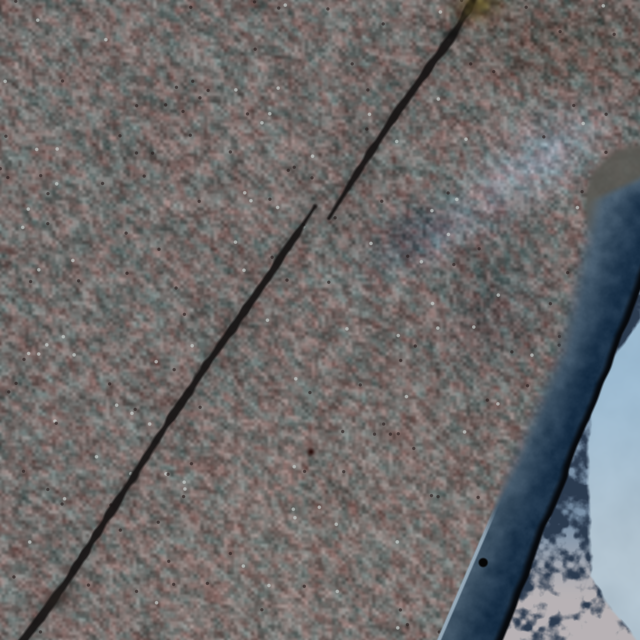
A WebGL 2 fragment shader for this texture:

```glsl
#version 300 es
precision highp float;
// Speckled stone slabs split by a diagonal joint, beside a dark metal rail and pale blue ground.
uniform vec2 u_resolution;
out vec4 fragColor;

float hash(vec2 p) {
  vec3 q = fract(vec3(p.xyx) * 0.1031);
  q += dot(q, q.yzx + 33.33);
  return fract((q.x + q.y) * q.z);
}

float noise(vec2 p) {
  vec2 i = floor(p), f = fract(p);
  f = f * f * (3.0 - 2.0 * f);
  return mix(mix(hash(i), hash(i + vec2(1, 0)), f.x),
             mix(hash(i + vec2(0, 1)), hash(i + vec2(1, 1)), f.x), f.y);
}

float fbm(vec2 p) {
  float sum = 0.0, amp = 0.5;
  for (int i = 0; i < 4; i++) {
    sum += amp * noise(p);
    p = mat2(1.6, 1.2, -1.2, 1.6) * p + 17.3;
    amp *= 0.5;
  }
  return sum / 0.9375;
}

float segment(vec2 p, vec2 a, vec2 b) {
  vec2 d = b - a;
  return length(p - a - d * clamp(dot(p - a, d) / dot(d, d), 0.0, 1.0));
}

// Soft elliptical spot, tilted by an angle
float spot(vec2 p, vec2 centre, vec2 radius, float angle) {
  p -= centre;
  float c = cos(angle), s = sin(angle);
  p = vec2(c * p.x + s * p.y, c * p.y - s * p.x) / radius;
  return exp(-dot(p, p));
}

// Sparse round flecks, one candidate per cell
float flecks(vec2 p, float cells, float chance) {
  vec2 id = floor(p * cells);
  vec2 centre = 0.3 + 0.4 * vec2(hash(id + 5.1), hash(id + 9.7));
  float d = length(fract(p * cells) - centre);
  return step(hash(id + 2.3), chance) * smoothstep(0.3, 0.1, d);
}

vec3 stone(vec2 p) {
  vec2 grain = vec2(p.x + 0.3 * p.y, p.y + 0.25 * p.x);
  float tone = 0.17 * (noise(grain * 95.0) - 0.5) + 0.15 * (noise(p * 190.0 + 7.0) - 0.5)
             + 0.09 * (fbm(p * 22.0) - 0.5);
  vec3 color = vec3(0.442, 0.420, 0.412) + tone;
  float tint = noise(grain * 75.0 + 31.0) + 0.6 * noise(p * 130.0 + 80.0) - 0.8;
  color += tint * vec3(-0.085, 0.025, 0.03);
  // Weathered patches: bluish bloom, cool shadow, brown corner
  float mottled = 0.4 + 1.2 * fbm(p * 35.0 + 3.0);
  color += vec3(0.09, 0.13, 0.17) * mottled * spot(p, vec2(0.84, 0.75), vec2(0.10, 0.05), 0.6);
  color += vec3(0.02, 0.04, 0.07) * mottled * spot(p, vec2(0.70, 0.64), vec2(0.11, 0.035), 0.5);
  color -= vec3(0.10, 0.08, 0.06) * spot(p, vec2(0.64, 0.64), vec2(0.06, 0.04), 0.5);
  color -= vec3(0.07, 0.05, 0.04) * spot(p, vec2(0.78, 0.52), vec2(0.10, 0.08), 0.9);
  color -= vec3(0.06, 0.07, 0.08) * spot(p, vec2(0.88, 0.93), vec2(0.18, 0.08), -0.2);
  color += vec3(0.035, 0.025, 0.02) * spot(p, vec2(0.45, 0.15), vec2(0.3, 0.2), 0.6);
  color = mix(color, vec3(0.80, 0.83, 0.82), 0.7 * flecks(p, 75.0, 0.012));
  return mix(color, vec3(0.15, 0.11, 0.11), 0.65 * flecks(p + 0.37, 80.0, 0.018));
}

// Distance to the two offset halves of the joint
float jointDistance(vec2 p) {
  const vec2 path[11] = vec2[11](
    vec2(0.03, -0.01), vec2(0.098, 0.082), vec2(0.247, 0.316), vec2(0.326, 0.434),
    vec2(0.417, 0.564), vec2(0.492, 0.677), vec2(0.514, 0.659), vec2(0.573, 0.753),
    vec2(0.625, 0.831), vec2(0.710, 0.948), vec2(0.745, 1.01));
  float d = 1.0;
  for (int i = 0; i < 10; i++)
    if (i != 5) d = min(d, segment(p, path[i], path[i + 1]));
  return d;
}

void main() {
  vec2 p = gl_FragCoord.xy / u_resolution;
  vec3 color = stone(p);

  // Joint, with dirt and moss at its ends
  float taper = smoothstep(0.0, 0.06, abs(p.y - 0.668));
  float width = (0.0022 + 0.0028 * taper) * (0.6 + 0.8 * noise(p * 60.0));
  float gap = jointDistance(p);
  color *= 1.0 - 0.22 * exp(-gap * 110.0);
  color = mix(color, vec3(0.085, 0.075, 0.075), 0.92 * smoothstep(width + 0.003, width - 0.002, gap));
  color = mix(color, vec3(0.14, 0.12, 0.11), 0.7 * spot(p, vec2(0.088, 0.063), vec2(0.022, 0.014), 0.4));
  color = mix(color, vec3(0.07), 0.8 * spot(p, vec2(0.707, 0.947), vec2(0.014, 0.008), 0.2));
  vec3 moss = mix(vec3(0.16, 0.13, 0.06), vec3(0.45, 0.40, 0.20), noise(p * 100.0));
  color = mix(color, moss, 0.85 * spot(p, vec2(0.75, 0.995), vec2(0.035, 0.025), 0.3));
  color = mix(color, vec3(0.16, 0.06, 0.05), spot(p, vec2(0.486, 0.294), vec2(0.006), 0.0));

  // Blurred grey cap behind the top of the rail
  float cap = length((p - vec2(1.0, 0.68)) / vec2(0.088, 0.095));
  color = mix(color, vec3(0.32, 0.32, 0.30) + 0.05 * fbm(p * 50.0), 0.9 * smoothstep(1.06, 0.9, cap));

  // Rail, dark toward its lower right side
  float left = 0.684 + 0.43 * p.y - 0.2 * max(p.y - 0.45, 0.0) + 0.08 * smoothstep(0.68, 0.74, p.y);
  float right = 0.783 + 0.395 * p.y + 0.006 * (noise(vec2(p.y * 40.0, 2.0)) - 0.5);
  float across = clamp((p.x - left) / (right - left), 0.0, 1.0);
  float blur = mix(0.003, 0.018, smoothstep(0.17, 0.3, p.y));
  vec3 rail = mix(vec3(0.25, 0.33, 0.40), vec3(0.10, 0.19, 0.28), smoothstep(0.0, 0.75, across));
  rail += 0.12 * (fbm(p * 55.0) - 0.5) + 0.05 * smoothstep(0.4, 0.7, p.y) * (1.0 - across);
  rail = mix(rail, vec3(0.025, 0.035, 0.05), smoothstep(0.83, 0.96, across));
  color = mix(color, rail, smoothstep(left - blur, left + blur, p.x));
  float rim = smoothstep(0.005, 0.001, abs(p.x - left - 0.002)) * smoothstep(0.22, 0.15, p.y);
  color = mix(color, vec3(0.66, 0.74, 0.80), 0.8 * rim);
  color = mix(color, vec3(0.02), smoothstep(0.009, 0.005, length(p - vec2(0.755, 0.121))));

  // Broken rock, then the smooth pale ground beyond it
  float chips = fbm(p * 38.0 + 11.0) + 0.35 * (noise(p * 110.0) - 0.5);
  float pale = smoothstep(0.32, 0.68, chips + 0.2 * smoothstep(0.14, 0.0, p.y) - 0.06);
  vec3 rock = mix(vec3(0.17, 0.23, 0.31), mix(vec3(0.72, 0.70, 0.71), vec3(0.48, 0.57, 0.66), smoothstep(0.06, 0.2, p.y)), pale);
  float shore = 0.922 + 0.7 * max(p.y - 0.39, 0.0) + 0.75 * max(0.1 - p.y, 0.0) + 0.022 * (fbm(p * 24.0) - 0.5);
  vec3 ground = mix(vec3(0.69, 0.76, 0.81), vec3(0.61, 0.73, 0.82), smoothstep(0.1, 0.45, p.y)) + 0.06 * (fbm(p * 18.0) - 0.5);
  rock = mix(rock, ground, smoothstep(shore - 0.004, shore + 0.004, p.x));
  color = mix(color, rock, smoothstep(right - 0.002, right + 0.003, p.x));

  fragColor = vec4(clamp(color, 0.0, 1.0), 1.0);
}
```
